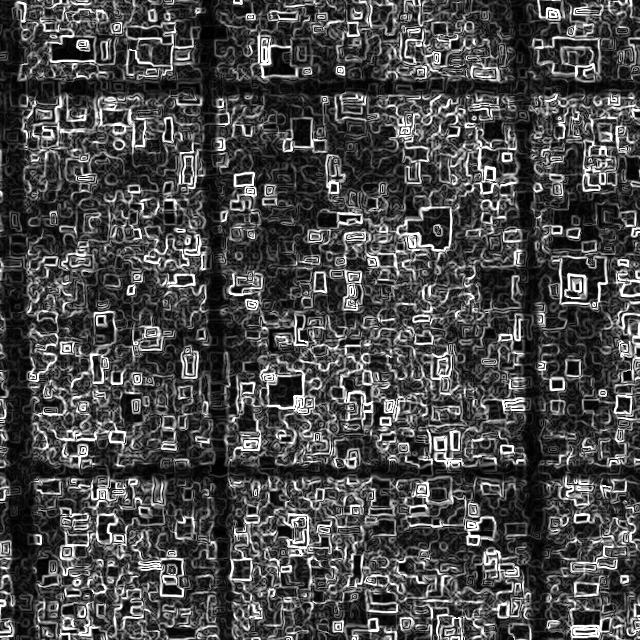
This texture is drawn by a Shadertoy shader. Its source:

```glsl
float hash(vec2 p) {
    vec3 q = fract(vec3(p.xyx) * 0.1031);
    q += dot(q, q.yzx + 33.33);
    return fract((q.x + q.y) * q.z);
}

float noise(vec2 p) {
    vec2 cell = floor(p), f = fract(p);
    f = f * f * (3.0 - 2.0 * f);
    return mix(mix(hash(cell), hash(cell + vec2(1, 0)), f.x),
               mix(hash(cell + vec2(0, 1)), hash(cell + vec2(1, 1)), f.x), f.y);
}

float box(vec2 p, vec2 halfSize) {
    vec2 d = abs(p) - halfSize;
    return length(max(d, 0.0)) + min(max(d.x, d.y), 0.0);
}

float inside(float d) {
    return smoothstep(0.0025, -0.0025, d);
}

// One layer of scattered roofs, some with courtyards, each casting a shadow
float addRoofs(float ground, float clutter, vec2 p, vec2 cells, float density, float seed) {
    vec2 q = p * cells + seed * 0.37;
    vec2 id = floor(q) + seed * 17.0;
    if (hash(id) > density) return ground;

    vec2 halfSize = mix(vec2(0.14), vec2(0.43), vec2(hash(id + 3.1), hash(id + 5.7)));
    vec2 jitter = vec2(hash(id + 7.3), hash(id + 9.9)) - 0.5;
    vec2 local = (fract(q) - 0.5 - jitter * (0.9 - 2.0 * halfSize)) / cells;
    halfSize /= cells;

    float d = box(local, halfSize);
    float shadow = box(local - vec2(0.003, -0.004), halfSize);
    float thickness = 0.25 * min(halfSize.x, halfSize.y);
    if (hash(id + 11.3) < 0.45) {
        d = abs(d + thickness) - thickness;
        shadow = abs(shadow + thickness) - thickness;
    }
    float height = mix(-0.25, 1.35, hash(id + 13.7));
    float roof = height + (clutter - 0.5) * mix(0.05, 0.7, hash(id + 15.1));
    ground = mix(ground, 0.1, 0.5 * inside(shadow));
    return mix(ground, roof, inside(d));
}

// Signed distance to the street grid, negative on the streets
float streets(vec2 p) {
    float x = p.x + 0.03 * p.y;
    float avenues = min(abs(x - 0.04) - 0.019,
                    min(abs(x - 0.352) - 0.011, abs(x - 0.842) - 0.012));
    float crossings = min(abs(p.y - 0.863) - 0.012, abs(p.y - 0.262) - 0.010);
    return min(avenues, crossings);
}

// Brightness of the city seen from above
float city(vec2 p) {
    vec2 wobble = vec2(noise(p * 70.0), noise(p * 70.0 + 41.0)) - 0.5;
    vec2 bent = p + 0.004 * wobble;

    // Trees and rubble
    float clumps = smoothstep(0.32, 0.68, noise(p * 75.0 + 8.0));
    float clutter = 0.5 * clumps + 0.5 * noise(p * 155.0) + 0.14 * noise(p * 300.0);
    float busy = mix(0.45, 1.35, smoothstep(0.2, 0.7, noise(p * 11.0 + 3.0)));
    float v = 0.5 + (clutter - 0.5) * busy;

    // Buildings, from large to small
    v = addRoofs(v, clutter, bent, vec2(9, 11), 0.5, 1.0);
    v = addRoofs(v, clutter, bent, vec2(23, 16), 0.4, 2.0);
    v = addRoofs(v, clutter, bent, vec2(19, 31), 0.35, 3.0);
    v = addRoofs(v, clutter, bent, vec2(38, 44), 0.3, 4.0);

    // Calm streets
    float offStreet = smoothstep(-0.003, 0.005, streets(p + 0.009 * wobble));
    return mix(0.4, v, mix(0.24, 1.0, offStreet));
}

void mainImage(out vec4 fragColor, in vec2 fragCoord) {
    vec2 p = fragCoord / iResolution.y;

    // Edge strength from central differences
    vec2 e = vec2(0.0014, 0.0);
    vec2 slope = vec2(city(p + e.xy) - city(p - e.xy),
                      city(p + e.yx) - city(p - e.yx)) / (2.0 * e.x);
    float edge = 0.005 * length(slope);
    fragColor = vec4(vec3(min(edge, 1.0)), 1.0);
}
```
